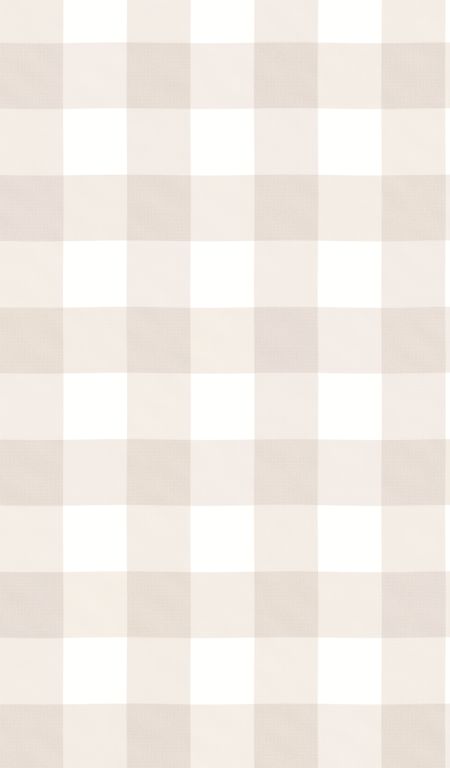
This pattern is drawn by a Shadertoy shader. Its source:

```glsl
// Buffalo-check gingham: soft beige bands cross on white, about 3.5 repeats
// across and 5.8 down. Band coverage picks the tone of each square; layered
// sines and cellular noise add thread grain, faint wisps and uneven dye.

const vec2 PERIOD = vec2(0.2831, 0.1722);       // one repeat, in canvas units
const vec2 BAND_CENTRE = vec2(0.0696, 0.0404);  // middle of the first band
const vec2 BAND_HALF = vec2(0.0709, 0.0429);    // half the width of a band

const vec3 WHITE = vec3(1.0, 0.999, 0.998);
const vec3 LIGHT_BEIGE = vec3(0.957, 0.930, 0.902);
const vec3 DEEP_BEIGE = vec3(0.910, 0.871, 0.836);

float hash(vec2 p) {
    p = fract(p * vec2(0.1031, 0.1137));
    p += dot(p, p.yx + 33.33);
    return fract((p.x + p.y) * p.x * 97.3);
}

// Distance to the nearest scattered point
float cellular(vec2 p) {
    vec2 cell = floor(p);
    float nearest = 2.0;
    for (int y = -1; y <= 1; y++) {
        for (int x = -1; x <= 1; x++) {
            vec2 id = cell + vec2(x, y);
            vec2 point = id + vec2(hash(id + 17.0), hash(id + 71.0));
            nearest = min(nearest, length(p - point));
        }
    }
    return nearest;
}

// Coverage of a repeating band along one axis, with a smoothed edge
float band(float x, float centre, float period, float halfWidth, float blur) {
    float offset = (fract((x - centre) / period + 0.5) - 0.5) * period;
    return 1.0 - smoothstep(-blur, blur, abs(offset) - halfWidth);
}

// Fine warp and weft with irregular thread brightness
float weave(vec2 p) {
    float warp = sin(p.x * 760.0 + 0.8 * sin(p.y * 31.0));
    float weft = sin(p.y * 820.0 + 0.8 * sin(p.x * 27.0));
    float grain = hash(floor(p * 260.0)) - 0.5;
    return 0.25 * (warp + weft) + 0.8 * grain;
}

// Broad mottling plus faint diagonal wisps
float wear(vec2 p) {
    float mottling = cellular(p * 13.0) - 0.5;
    float bend = 1.3 * sin(p.x * 9.0 + p.y * 4.0);
    float wisps = sin((p.x + p.y * 1.5) * 48.0 + bend) * sin(p.x * 19.0 - p.y * 14.0);
    return 0.5 * mottling + 0.5 * wisps;
}

// Small warm or cool drift of the dye from square to square
vec3 dyeDrift(vec2 square) {
    float warmth = hash(square + 5.0) - 0.5;
    float depth = hash(square + 43.0) - 0.5;
    return vec3(0.004, 0.002, -0.010) * warmth + 0.008 * depth;
}

void mainImage(out vec4 fragColor, in vec2 fragCoord) {
    vec2 uv = fragCoord / iResolution.xy;
    vec2 p = fragCoord / iResolution.x;
    vec2 blur = 0.8 / iResolution.xy;

    // Slight wander of the band edges
    vec2 cloth = uv + 0.0006 * sin(uv.yx * vec2(23.0, 17.0));
    float column = band(cloth.x, BAND_CENTRE.x, PERIOD.x, BAND_HALF.x, blur.x);
    float row = band(cloth.y, BAND_CENTRE.y, PERIOD.y, BAND_HALF.y, blur.y);

    // Overlapping bands give three tones
    float single = max(column, row);
    float crossing = column * row;
    vec3 color = mix(mix(WHITE, LIGHT_BEIGE, single), DEEP_BEIGE, crossing);

    // Dye and texture show only where the bands are coloured
    vec2 square = floor((uv - BAND_CENTRE) / PERIOD * 2.0 + 0.5);
    float dye = 0.5 * (single + crossing);
    color += dyeDrift(square) * single;
    color += (0.012 * weave(p) + 0.010 * wear(p)) * dye;

    fragColor = vec4(clamp(color, 0.0, 1.0), 1.0);
}
```
